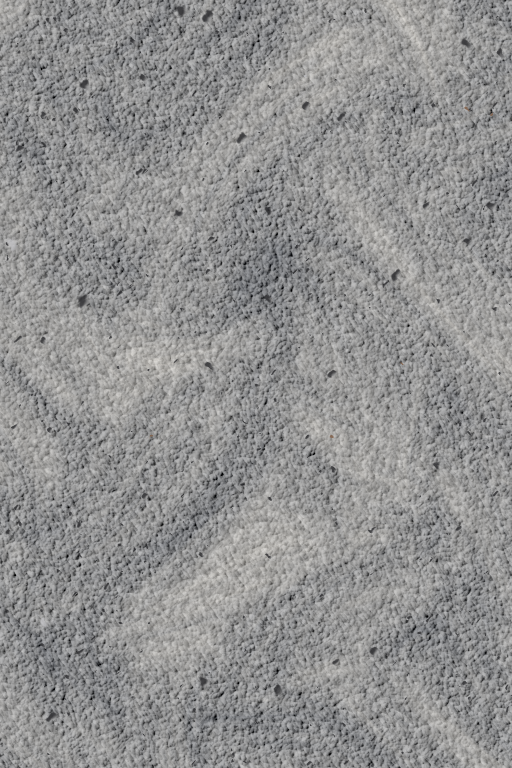
This texture is drawn by a Shadertoy shader. Its source:

```glsl
// Weathered concrete: a grey, sandy surface lit from the upper left.
// Cellular noise builds angular grains with their own tone and slope shading;
// layered sines make worn patches; sparse grids scatter pits and crumbs.

const float BASE_TONE = 0.583;
const float PATCH_CONTRAST = 0.092;
const float RELIEF_CONTRAST = 0.225;
const float SHADOW_DEPTH = 0.13;
const float GRAIN_TONE = 0.11;
const float PATCH_SCALE = 10.0;
const float COARSE_GRAINS = 84.0;   // cells per canvas height
const float MEDIUM_GRAINS = 152.0;
const float FINE_GRAINS = 255.0;
const float PIT_CELLS = 24.0;
const float PIT_SHARE = 0.30;
const float CRUMB_CELLS = 61.0;
const float CRUMB_SHARE = 0.20;
const vec2 TO_LIGHT = vec2(-0.86, 0.51);
const vec3 PIT_SHADOW = vec3(0.18, 0.18, 0.19);
const vec3 PIT_LIT = vec3(0.63, 0.63, 0.63);
const vec3 PEBBLE = vec3(0.76, 0.76, 0.77);
const vec3 RUST = vec3(0.50, 0.37, 0.28);
const vec3 WARM_SHIFT = vec3(0.010, 0.003, -0.010);

vec3 hash3(vec2 p) {
    vec3 q = fract(p.xyx * vec3(0.1031, 0.1030, 0.0973));
    q += dot(q, q.yxz + 33.33);
    return fract((q.xxy + q.yzz) * q.zyx);
}

// Packed angular grains: x is height in cell units, y a random tone
vec2 grains(vec2 p) {
    vec2 cell = floor(p);
    vec2 top = vec2(-9.0, 0.0);
    for (int y = -1; y <= 1; y++) {
        for (int x = -1; x <= 1; x++) {
            vec2 id = cell + vec2(x, y);
            vec3 rnd = hash3(id);
            vec2 d = p - id - rnd.xy;
            d += (rnd.zx - 0.5) * d.yx;   // stretch each grain its own way
            float height = 0.8 * rnd.z - dot(d, d);
            if (height > top.x) top = vec2(height, fract(rnd.z * 17.0 + rnd.x * 5.0));
        }
    }
    return top;
}

// x: slope towards the light, positive is lit; y: grain tone around zero
vec2 shadeGrains(vec2 p) {
    vec2 stepToLight = 0.25 * TO_LIGHT;
    vec2 away = grains(p - stepToLight);
    vec2 near = grains(p + stepToLight);
    return vec2(away.x - near.x, 0.5 * (away.y + near.y) - 0.5);
}

// Irregular blotches from warped, rotated sines
float wornPatches(vec2 p) {
    const mat2 turn = mat2(0.28, 0.96, -0.96, 0.28);
    float sum = 0.0;
    float amp = 0.5;
    p *= PATCH_SCALE;
    for (int i = 0; i < 7; i++) {
        p += 0.8 * sin(p.yx * 1.1 + float(i) * vec2(1.7, 2.9));
        sum += amp * sin(p.x + 0.6) * sin(p.y + 1.9);
        p = turn * p * 1.8 + vec2(3.1, 5.7);
        amp *= 0.79;
    }
    return sum;
}

// Scattered hollows with a shadowed wall; large ones may be pebbles or rust
vec3 addPits(vec3 col, vec2 p, float share, vec2 radii, bool stones) {
    vec2 id = floor(p);
    vec3 place = hash3(id + 71.0);
    vec3 kind = hash3(id + 213.0);
    vec2 q = p - id - mix(vec2(0.3), vec2(0.7), place.xy);
    float angle = 6.2832 * kind.y;
    vec2 axis = vec2(cos(angle), sin(angle));
    float radius = mix(radii.x, radii.y, pow(place.z, 3.0));
    vec2 local = vec2(dot(q, axis), dot(q, vec2(-axis.y, axis.x)) * mix(1.0, 2.0, kind.z));
    float mask = 1.0 - smoothstep(0.7, 1.25, length(local) / radius);
    mask *= step(kind.x, share);
    float lit = smoothstep(0.1, -0.8, dot(q, TO_LIGHT) / radius);
    vec3 fill = mix(PIT_SHADOW, PIT_LIT, lit);
    if (stones && kind.x < 0.022) fill = PEBBLE - 0.12 * lit;
    if (stones && kind.x < 0.007) fill = RUST;
    return mix(col, fill, 0.85 * mask);
}

vec3 concrete(vec2 p) {
    float worn = wornPatches(p);
    float rough = 1.0 - smoothstep(-0.4, 0.6, worn);
    vec2 bent = p + 0.0015 * sin(p.yx * 97.0);

    // Grain relief, flatter where the surface is worn
    vec2 medium = shadeGrains(bent * MEDIUM_GRAINS + 37.0);
    vec2 fine = shadeGrains(bent * FINE_GRAINS + 83.0);
    float relief = 0.28 * shadeGrains(bent * COARSE_GRAINS + 9.0).x
                 + 0.80 * medium.x + 0.95 * fine.x;
    relief = clamp(relief * mix(0.7, 1.25, rough), -1.4, 0.85);

    float tone = BASE_TONE + PATCH_CONTRAST * worn
               + RELIEF_CONTRAST * relief - SHADOW_DEPTH * relief * relief
               + GRAIN_TONE * (0.7 * medium.y + fine.y);
    vec3 col = vec3(tone) + WARM_SHIFT * worn;

    // Grains nibble at the outlines of the hollows
    vec2 ragged = p + 0.0022 * vec2(medium.y, fine.y) + 0.0015 * sin(p.yx * 433.0);
    col = addPits(col, ragged * CRUMB_CELLS + 5.0, CRUMB_SHARE * rough, vec2(0.09, 0.26), false);
    return addPits(col, ragged * PIT_CELLS, PIT_SHARE, vec2(0.055, 0.20), true);
}

void mainImage(out vec4 fragColor, in vec2 fragCoord) {
    // Four samples per pixel smooth the grain edges
    vec3 col = vec3(0.0);
    for (int i = 0; i < 4; i++) {
        vec2 offset = vec2(i % 2, i / 2) * 0.42 - 0.21;
        col += concrete((fragCoord + offset) / iResolution.y);
    }
    fragColor = vec4(clamp(col * 0.25, 0.0, 1.0), 1.0);
}
```
